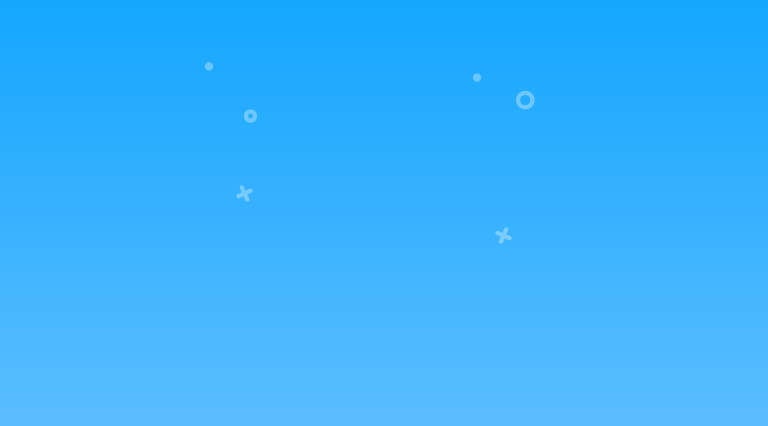
Write a WebGL 1 fragment shader that draws this background.

```glsl
precision highp float;

uniform vec2 u_resolution;

float disc(vec2 p, float radius) {
  return length(p) - radius;
}

float ring(vec2 p, float radius) {
  return abs(length(p) - radius) - 0.0050;
}

// Two round-capped strokes crossing at right angles
float cross2(vec2 p, float angle) {
  float c = cos(angle), s = sin(angle);
  p = abs(vec2(c * p.x + s * p.y, c * p.y - s * p.x));
  if (p.y > p.x) p = p.yx;
  return length(vec2(max(p.x - 0.0155, 0.0), p.y)) - 0.0050;
}

void main() {
  // One unit is the canvas height
  vec2 p = gl_FragCoord.xy / u_resolution.y;
  float pixel = 1.0 / u_resolution.y;

  // Vertical sky gradient
  vec3 skyTop = vec3(0.080, 0.652, 1.0);
  vec3 skyBottom = vec3(0.358, 0.742, 1.0);
  vec3 color = mix(skyBottom, skyTop, p.y);

  // Scattered marks, joined into one distance
  float marks = disc(p - vec2(0.4906, 0.8440), 0.0097);
  marks = min(marks, disc(p - vec2(1.1197, 0.8180), 0.0097));
  marks = min(marks, ring(p - vec2(0.5880, 0.7275), 0.0106));
  marks = min(marks, ring(p - vec2(1.2330, 0.7650), 0.0168));
  marks = min(marks, cross2(p - vec2(0.5740, 0.5460), 0.43));
  marks = min(marks, cross2(p - vec2(1.1820, 0.4470), -0.41));

  // Translucent white with a smooth edge
  float coverage = clamp(0.5 - marks / pixel, 0.0, 1.0);
  color = mix(color, vec3(1.0), 0.33 * coverage);
  gl_FragColor = vec4(color, 1.0);
}
```
